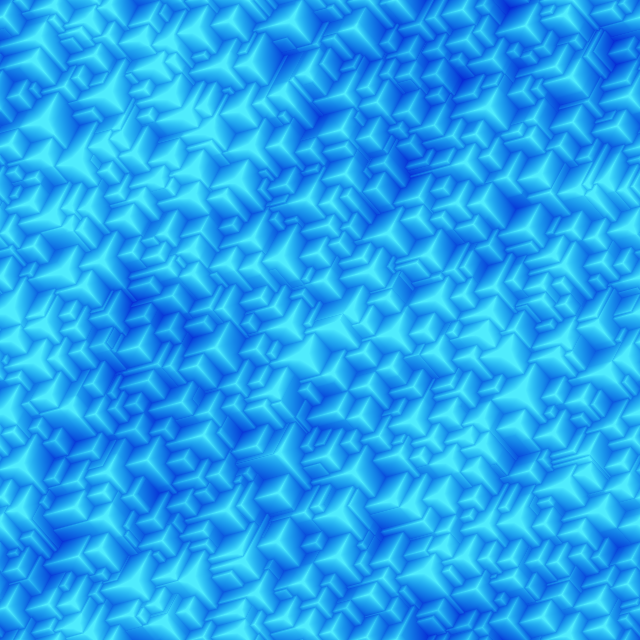
Write a Shadertoy shader that draws this pattern.

```glsl
// Tiling relief of blue cube corners stacked at random, with glowing ridges.

const float CELLS = 24.0;        // cube corners per side
const float HEIGHT_SPREAD = 1.3; // how far corners sink, in cells
const int REACH = 4;             // neighbour search radius, in cells

float hash(vec2 p, float seed) {
    return fract(sin(dot(p, vec2(127.1, 311.7)) + seed * 74.7) * 43758.5453);
}

// Value noise that wraps after a whole number of periods.
float wrapNoise(vec2 uv, float period, float seed) {
    vec2 p = uv * period, i = floor(p), f = fract(p);
    f = f * f * (3.0 - 2.0 * f);
    vec2 a = mod(i, period), b = mod(i + 1.0, period);
    float low = mix(hash(a, seed), hash(vec2(b.x, a.y), seed), f.x);
    float high = mix(hash(vec2(a.x, b.y), seed), hash(b, seed), f.x);
    return mix(low, high, f.y);
}

vec2 direction(float degrees) {
    float a = radians(degrees);
    return vec2(cos(a), sin(a));
}

// Slope of the face spanned by two ridges that both fall one unit per unit.
vec2 faceSlope(vec2 ridgeA, vec2 ridgeB) {
    return (ridgeA + ridgeB) / (1.0 + dot(ridgeA, ridgeB));
}

// Returns depth of the surface, distance to a ridge, distance to a crease.
vec3 cubeRelief(vec2 uv) {
    vec2 up = direction(62.0), left = direction(195.0), down = direction(-49.0);
    vec2 topFace = faceSlope(up, left);
    vec2 baseFace = faceSlope(left, down);
    vec2 rightFace = faceSlope(down, up);

    vec2 p = uv * CELLS, home = floor(p);
    float nearest = 1e3, second = 1e3, ridge = 0.0;
    for (int y = -REACH; y <= REACH; y++)
    for (int x = -REACH; x <= REACH; x++) {
        vec2 cell = home + vec2(x, y);
        vec2 id = mod(cell, CELLS);
        vec2 d = p - cell - vec2(hash(id, 1.0), hash(id, 2.0));
        float a = dot(d, topFace), b = dot(d, baseFace), c = dot(d, rightFace);
        float steepest = max(a, max(b, c));
        float middle = max(min(a, b), min(max(a, b), c));
        float depth = steepest + HEIGHT_SPREAD * hash(id, 3.0);
        if (depth < nearest) {
            second = nearest;
            nearest = depth;
            ridge = steepest - middle;
        } else {
            second = min(second, depth);
        }
    }
    return vec3(nearest, ridge, second - nearest);
}

// Deep blue to pale cyan.
vec3 palette(float light) {
    float g = clamp(light, 0.1, 0.92);
    return vec3(0.03 + 0.36 * g * g * g, g, 0.80 + 0.21 * g);
}

void mainImage(out vec4 fragColor, in vec2 fragCoord) {
    vec2 uv = fragCoord / iResolution.xy;
    vec3 relief = cubeRelief(uv);

    // Broad patches of light and shade
    float patches = 0.7 * wrapNoise(uv, 4.0, 5.0) + 0.3 * wrapNoise(uv, 9.0, 6.0);
    float light = 0.885 - 0.25 * relief.x + 0.36 * (patches - 0.5);

    // Ridge glow fades out where two cubes meet, and creases darken
    float crease = exp(-relief.z / 0.25);
    float glow = 0.10 * exp(-relief.y / 0.22) + 0.11 * exp(-relief.y);
    light += glow * (1.0 - crease) - 0.05 * crease;

    fragColor = vec4(palette(light), 1.0);
}
```
